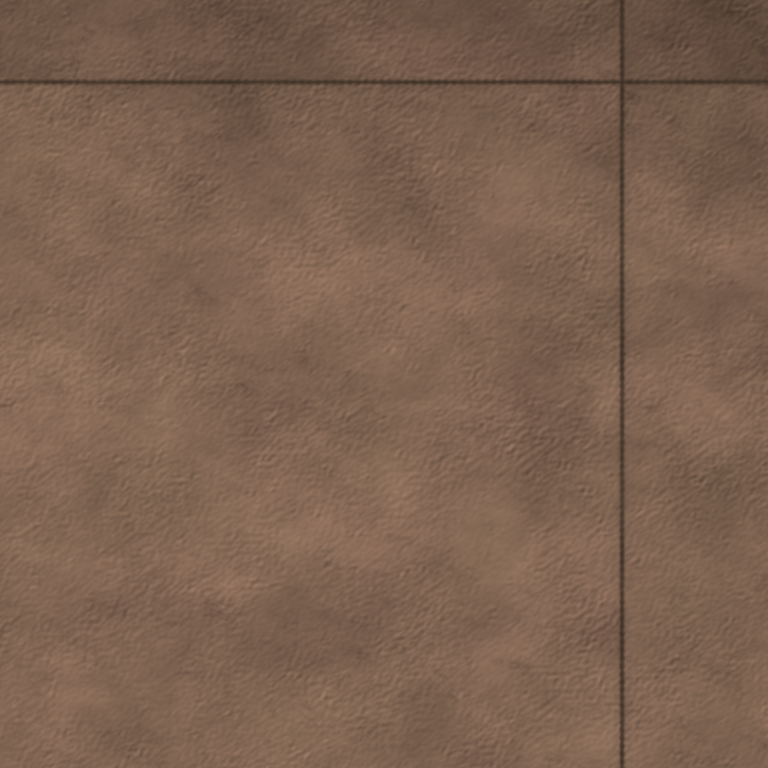
A WebGL 1 fragment shader for this texture:

```glsl
#ifdef GL_FRAGMENT_PRECISION_HIGH
precision highp float;
#else
precision mediump float;
#endif
// Large brown stone tiles with thin soft joints, cloudy mottling and fine slanted grain.

uniform vec2 u_resolution;

#define REPEATS      vec2(1.0, 1.0)      // tiles across and down
#define JOINT_POS    vec2(0.810, 0.893)  // where the joints cross
#define JOINT_HALF   0.0024              // half width of a joint
#define JOINT_SOFT   0.0030              // softness of its edges
#define JOINT_COLOR  vec3(0.225, 0.178, 0.138)
#define DEEP_COLOR   vec3(0.350, 0.270, 0.220)
#define LIGHT_COLOR  vec3(0.530, 0.417, 0.342)
#define BASE_TONE    0.87                // 0 is deep, 1 is light
#define MOTTLE       0.98
#define GRAIN        0.30
#define STAINS       0.42
#define TOP_SHADE    0.28

// Random unit gradient for a lattice point
vec2 randomGradient(vec2 cell) {
    vec3 q = fract(cell.xyx * vec3(0.1031, 0.1030, 0.0973));
    q += dot(q, q.yzx + 33.33);
    float angle = 6.28318 * fract((q.x + q.y) * q.z);
    return vec2(cos(angle), sin(angle));
}

// Gradient noise, roughly -0.7 to 0.7
float gradientNoise(vec2 p) {
    vec2 i = floor(p);
    vec2 f = p - i;
    vec2 w = f * f * f * (f * (f * 6.0 - 15.0) + 10.0);
    float a = dot(randomGradient(i), f);
    float b = dot(randomGradient(i + vec2(1.0, 0.0)), f - vec2(1.0, 0.0));
    float c = dot(randomGradient(i + vec2(0.0, 1.0)), f - vec2(0.0, 1.0));
    float d = dot(randomGradient(i + vec2(1.0, 1.0)), f - vec2(1.0, 1.0));
    return mix(mix(a, b, w.x), mix(c, d, w.x), w.y);
}

// Layered noise; each octave is turned to hide the lattice
float fbm(vec2 p) {
    float sum = 0.0;
    float amplitude = 0.40;
    for (int octave = 0; octave < 6; octave++) {
        sum += amplitude * gradientNoise(p);
        p = mat2(1.6, 1.2, -1.2, 1.6) * p + 17.3;
        amplitude *= 0.70;
    }
    return sum;
}

// Surface height: short ridges rising to the right, with finer grit
float grainHeight(vec2 p) {
    vec2 q = vec2(dot(p, vec2(0.82, 0.57)), dot(p, vec2(-0.57, 0.82)));
    return 0.45 * gradientNoise(q * vec2(62.0, 98.0) + 40.0)
         + 0.90 * gradientNoise(q * vec2(118.0, 180.0) + 90.0);
}

void main() {
    vec2 uv = gl_FragCoord.xy / u_resolution;
    float pixel = 1.0 / min(u_resolution.x, u_resolution.y);

    // Tile grid, with a separate piece of stone in every tile
    vec2 cell = (uv - JOINT_POS) * REPEATS;
    vec2 tile = floor(cell);
    vec2 stone = uv + 5.0 * (tile + 2.0) + 1.7 * tile.yx;

    // Cloudy patches with ragged edges
    vec2 warp = vec2(gradientNoise(stone * 17.0), gradientNoise(stone * 17.0 + 51.0));
    vec2 ragged = stone + 0.018 * warp;
    float tone = BASE_TONE + MOTTLE * fbm(ragged * vec2(4.6, 6.2));

    // Small dark stains gathered in loose clusters
    float cluster = smoothstep(-0.25, 0.30, gradientNoise(stone * 4.3 + 31.0));
    float spots = smoothstep(0.08, 0.48, fbm(ragged * vec2(15.0, 21.0) + 7.0));
    tone -= STAINS * cluster * spots;

    // Fine relief lit from the upper left, with sparse stronger nicks
    vec2 toLight = vec2(-0.0013, 0.0016);
    float relief = grainHeight(stone - toLight) - grainHeight(stone + toLight);
    float roughness = 0.85 + 1.0 * gradientNoise(stone * 9.0 + 63.0);
    float nicks = smoothstep(0.15, 0.45, gradientNoise(stone * 42.0 + 22.0));
    tone += GRAIN * (max(roughness, 0.3) + 0.8 * nicks) * relief;

    // Shade gathers toward the top and the upper right corner
    tone -= TOP_SHADE * smoothstep(0.66, 1.0, uv.y);
    tone -= 0.28 * smoothstep(0.70, 1.0, uv.x) * smoothstep(0.60, 1.0, uv.y);
    tone -= 0.13 * (tile.y + 1.0) + 0.04 * (tile.x + 1.0);

    vec3 color = mix(DEEP_COLOR, LIGHT_COLOR, clamp(tone, -0.5, 1.35));
    color += vec3(-0.006, 0.003, -0.004) * gradientNoise(stone * 7.0 + 12.0);

    // Distance to the nearest joint on each axis, with slightly rippled edges
    vec2 toJoint = abs(fract(cell + 0.5) - 0.5) / REPEATS;
    vec2 ripple = 0.0005 * sin(6.28318 * 96.0 * uv.yx);
    float soft = max(JOINT_SOFT, pixel);
    vec2 line = 1.0 - smoothstep(JOINT_HALF - soft, JOINT_HALF + soft, toJoint + ripple);
    vec2 halo = exp(-toJoint / 0.006);

    // Soft dirt beside the joints, then the worn joints themselves
    color *= 1.0 - 0.10 * max(halo.x, halo.y);
    float wear = 0.82 + 0.25 * gradientNoise(uv * 24.0 + 5.0);
    color = mix(color, JOINT_COLOR, wear * max(line.x, line.y));

    gl_FragColor = vec4(color, 1.0);
}
```
